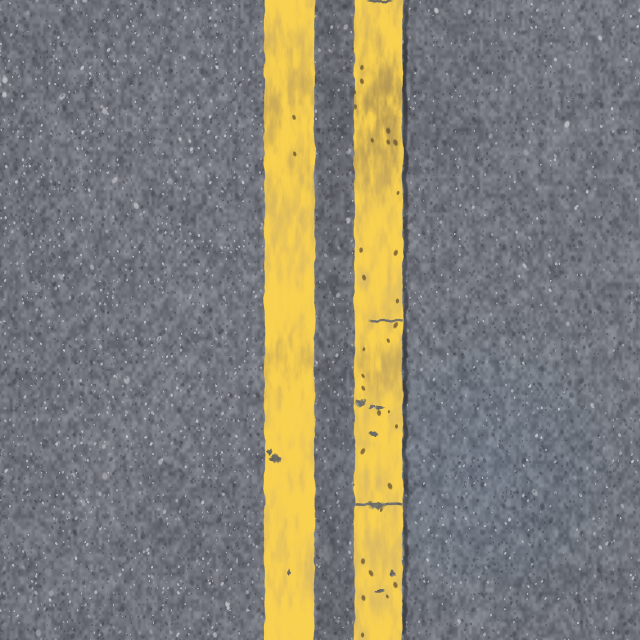
Write a Shadertoy shader that draws this texture.

```glsl
// Worn asphalt road with two vertical yellow lines, cracked and chipped.

const vec3 ASPHALT_DARK = vec3(0.340, 0.350, 0.382);
const vec3 ASPHALT_LIGHT = vec3(0.555, 0.565, 0.595);
const vec3 STONE = vec3(0.77, 0.78, 0.79);
const vec3 TAR = vec3(0.20, 0.20, 0.22);
const vec3 PAINT = vec3(0.975, 0.820, 0.315);
const vec3 PAINT_DULL = vec3(0.860, 0.730, 0.385);
const vec3 GRIME = vec3(0.50, 0.41, 0.25);
const vec2 LEFT_LINE = vec2(0.4130, 0.4915);   // left and right edges
const vec2 RIGHT_LINE = vec2(0.5535, 0.6290);
const float EDGE_WOBBLE = 0.0030;
const float GRAIN_SCALE = 230.0;

// Chips in the paint: centre, then half width and half height
const int CHIP_COUNT = 9;
const vec4 CHIPS[CHIP_COUNT] = vec4[](
    vec4(0.562, 0.371, 0.009, 0.006), vec4(0.587, 0.364, 0.015, 0.003),
    vec4(0.585, 0.322, 0.008, 0.005), vec4(0.589, 0.211, 0.016, 0.007),
    vec4(0.612, 0.104, 0.006, 0.006), vec4(0.595, 0.077, 0.009, 0.003),
    vec4(0.421, 0.294, 0.005, 0.006), vec4(0.430, 0.284, 0.009, 0.007),
    vec4(0.452, 0.106, 0.004, 0.006));

float hash(vec2 p) {
    return fract(sin(dot(p, vec2(127.1, 311.7))) * 43758.5453);
}

float noise(vec2 p) {
    vec2 i = floor(p), f = fract(p);
    f = f * f * (3.0 - 2.0 * f);
    return mix(mix(hash(i), hash(i + vec2(1, 0)), f.x),
               mix(hash(i + vec2(0, 1)), hash(i + vec2(1, 1)), f.x), f.y);
}

float fbm(vec2 p) {
    float sum = 0.0, amp = 0.5;
    for (int i = 0; i < 4; i++) {
        sum += amp * noise(p);
        p = p * 2.03 + 17.3;
        amp *= 0.5;
    }
    return sum / 0.9375;
}

// Scattered grains, one at most per cell, present with the given chance
float flecks(vec2 p, float chance) {
    vec2 cell = floor(p);
    float seed = hash(cell + 3.7);
    vec2 centre = 0.3 + 0.4 * vec2(hash(cell + 11.3), hash(cell + 29.1));
    vec2 d = fract(p) - centre;
    d.x += d.y * (hash(cell + 41.9) - 0.5);
    float radius = 0.14 + 0.16 * hash(cell + 53.3);
    return step(1.0 - chance, seed) * (1.0 - smoothstep(radius * 0.5, radius * 1.2, length(d)));
}

// Coverage of a vertical band with ragged edges
float band(vec2 uv, vec2 edges, float soft) {
    vec2 wobble = vec2(fbm(vec2(uv.y * 55.0, 2.0)), fbm(vec2(uv.y * 55.0, 9.0))) - 0.5;
    vec2 e = edges + wobble * EDGE_WOBBLE * 2.0;
    return smoothstep(-soft, soft, uv.x - e.x) * smoothstep(-soft, soft, e.y - uv.x);
}

// Thin crack across part of the line: height, start, end, half thickness
float crack(vec2 uv, float y, vec2 span, float thickness) {
    float bend = (fbm(vec2(uv.x * 90.0, y * 40.0)) - 0.5) * 0.006;
    float ends = smoothstep(span.x - 0.004, span.x + 0.004, uv.x)
               * (1.0 - smoothstep(span.y - 0.004, span.y + 0.004, uv.x));
    return ends * (1.0 - smoothstep(thickness * 0.4, thickness * 1.6, abs(uv.y - y - bend)));
}

vec3 asphalt(vec2 uv) {
    float grain = 0.55 * noise(uv * vec2(1.0, 0.72) * GRAIN_SCALE)
                + 0.45 * noise(uv * vec2(1.0, 0.65) * GRAIN_SCALE * 0.52 + 31.0);
    float cloud = fbm(uv * vec2(7.0, 5.0) + 4.0) - 0.5;
    vec3 col = mix(ASPHALT_DARK, ASPHALT_LIGHT, clamp(0.5 + (grain - 0.5) * 1.05 + cloud * 0.3, 0.0, 1.0));
    col += vec3(-0.025, 0.0, 0.015) * smoothstep(0.30, 0.0, length(uv - vec2(0.76, 0.27)) * 0.9);

    // Loose stones: finer layers hold more grains, the left side is paler
    float leftSide = 1.0 - smoothstep(0.30, 0.75, uv.x);
    for (int i = 0; i < 3; i++) {
        float layer = float(i);
        float chance = (0.030 + 0.045 * layer) * mix(0.65, 1.35, leftSide);
        vec2 p = uv * vec2(1.0, 0.78) * (58.0 + 42.0 * layer) + layer * 19.7;
        float tone = 0.25 + 0.65 * hash(floor(p) + 71.0);
        col = mix(col, STONE, flecks(p, chance) * tone);
        col = mix(col, TAR, flecks(p * 1.13 + 47.0, 0.13) * 0.35);
    }
    return col;
}

vec3 paint(vec2 uv, float onRight) {
    float streak = fbm(uv * vec2(110.0, 32.0));
    float patches = fbm(uv * vec2(22.0, 15.0) + 8.0);
    vec3 col = mix(PAINT, PAINT_DULL, smoothstep(0.40, 0.85, streak * 0.55 + patches * 0.45 + 0.06 * onRight));
    float dirtyTop = exp(-pow((uv.y - 0.82) / 0.12, 2.0)) * mix(0.35, 0.75, onRight);
    float dirtyMiddle = exp(-pow((uv.y - 0.43) / 0.05, 2.0)) * 0.35;
    float dirt = (dirtyTop + dirtyMiddle) * smoothstep(0.35, 0.75, streak * 0.5 + patches * 0.5);
    col = mix(col, GRIME, dirt * 0.65);
    float pits = flecks(uv * vec2(75.0, 52.0) + 5.0, mix(0.035, 0.11, onRight));
    return mix(col, GRIME * 0.75, pits * 0.75);
}

void mainImage(out vec4 fragColor, in vec2 fragCoord) {
    vec2 uv = fragCoord / iResolution.xy;
    float soft = max(0.0012, 0.75 / iResolution.x);
    float onRight = step(0.52, uv.x);
    vec3 road = asphalt(uv);

    // Raised paint edges: a ragged shadow right of the second line
    float ragged = 0.6330 + (fbm(vec2(uv.y * 65.0, 5.0)) - 0.5) * 0.008;
    float shadow = 1.0 - smoothstep(0.0015, 0.0055, abs(uv.x - ragged));
    road = mix(road, TAR, shadow * mix(0.45, 0.9, noise(vec2(uv.y * 45.0, 3.0))));
    road *= 1.0 - 0.10 * smoothstep(0.49, 0.50, uv.x) * (1.0 - smoothstep(0.54, 0.555, uv.x));

    // Worn spots where the road shows through
    vec2 warp = vec2(fbm(uv * 130.0), fbm(uv * 130.0 + 60.0)) - 0.5;
    float worn = 0.0;
    for (int i = 0; i < CHIP_COUNT; i++) {
        vec2 q = (uv - CHIPS[i].xy + warp * 0.010) / CHIPS[i].zw;
        worn = max(worn, 1.0 - smoothstep(0.55, 1.05, length(q)));
    }
    worn = max(worn, crack(uv, 0.212, RIGHT_LINE, 0.0020));
    worn = max(worn, crack(uv, 0.499, vec2(0.578, 0.630), 0.0018));
    worn = max(worn, crack(uv, 0.998, vec2(0.575, 0.612), 0.0020));

    float lines = max(band(uv, LEFT_LINE, soft), band(uv, RIGHT_LINE, soft));
    vec3 marking = mix(paint(uv, onRight), mix(road, TAR, 0.3), worn * 0.9);
    fragColor = vec4(mix(road, marking, lines), 1.0);
}
```
